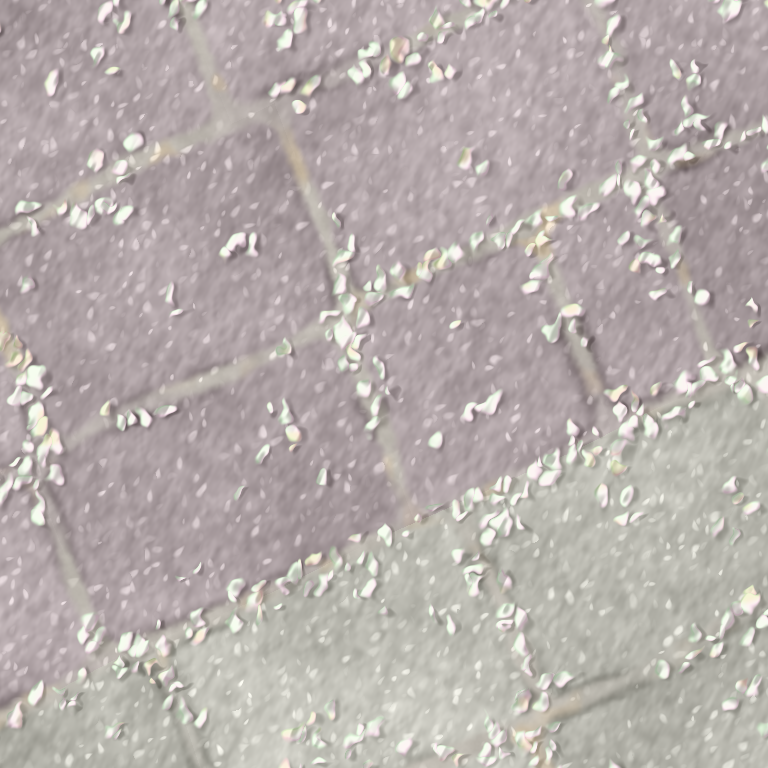
Give the GLSL for this texture, as a Shadertoy shader.

```glsl
// Weathered stone pavers in slanted rows, mauve above and grey-green below,
// with pale ragged grit clumped along the sandy joints. Pavers are rounded boxes
// in a rotated frame; grit is scattered on jittered cells and warped by noise.

const float ROW_ANGLE = 0.436;
const float GRAIN_ANGLE = 1.1;
const float ROW_HEIGHT = 0.288;
const float PAVER_LENGTH = 0.435;

const vec3 MAUVE = vec3(0.680, 0.632, 0.642);
const vec3 GREY_GREEN = vec3(0.728, 0.725, 0.690);
const vec3 SAND = vec3(0.755, 0.735, 0.700);
const vec3 FLAKE_GREEN = vec3(0.88, 0.97, 0.86);
const vec3 FLAKE_PINK = vec3(0.97, 0.87, 0.92);
const vec3 FLAKE_CORE = vec3(1.0, 1.0, 0.97);

vec3 hash3(vec2 p) {
    vec3 q = fract(p.xyx * vec3(0.1031, 0.1030, 0.0973));
    q += dot(q, q.yxz + 33.33);
    return fract((q.xxy + q.yzz) * q.zyx);
}

float noise(vec2 p) {
    vec2 i = floor(p), f = fract(p);
    f = f * f * (3.0 - 2.0 * f);
    float low = mix(hash3(i).x, hash3(i + vec2(1, 0)).x, f.x);
    float high = mix(hash3(i + vec2(0, 1)).x, hash3(i + vec2(1, 1)).x, f.x);
    return mix(low, high, f.y);
}

float fbm(vec2 p) {
    float sum = 0.0, amp = 0.5;
    for (int i = 0; i < 4; i++) {
        sum += amp * noise(p);
        p = p * 2.03 + 17.1;
        amp *= 0.5;
    }
    return sum;
}

// Coordinates along and across a direction
vec2 turn(vec2 p, float angle) {
    float c = cos(angle), s = sin(angle);
    return vec2(c * p.x + s * p.y, c * p.y - s * p.x);
}

vec2 wobble(vec2 p, float freq, float amount) {
    return p + amount * (vec2(noise(p * freq), noise(p * freq + 40.0)) - 0.5);
}

float roundedBox(vec2 p, vec2 halfSize, float radius) {
    vec2 q = abs(p) - halfSize + radius;
    return length(max(q, 0.0)) + min(max(q.x, q.y), 0.0) - radius;
}

// x: signed distance to the paver edge, y: row, z: paver hash
vec3 paver(vec2 p) {
    vec2 q = turn(wobble(p, 6.0, 0.024), ROW_ANGLE);
    q.y -= 0.06;
    float row = floor(q.y / ROW_HEIGHT);
    q.y -= (row + 0.5) * ROW_HEIGHT;
    q.x -= 0.2 + 0.045 * mod(row, 2.0) + 0.06 * q.y;
    float col = floor(q.x / PAVER_LENGTH);
    q.x -= col * PAVER_LENGTH;

    // Now and then a paver is cut in two
    float len = PAVER_LENGTH, start = 0.0;
    if (mod(col + 2.0 * row, 5.0) == 1.0) {
        float cut = 0.63 * PAVER_LENGTH;
        start = q.x < cut ? 0.0 : cut;
        len = q.x < cut ? cut : PAVER_LENGTH - cut;
    }
    q.x -= start + 0.5 * len;
    float d = roundedBox(q, 0.5 * vec2(len, ROW_HEIGHT) - 0.009, 0.032);
    return vec3(d, row, hash3(vec2(col + 9.0 * start, row) + 31.0).x);
}

// Chance of grit at a point: long clumps in joints, small ones on faces
float gritDensity(vec2 p) {
    float inJoint = smoothstep(-0.026, -0.002, paver(p).x) * smoothstep(0.3, 0.52, noise(p * 8.0 + 5.0));
    float onFace = smoothstep(0.7, 0.82, noise(p * 19.0 + 3.0));
    return max(0.85 * inJoint, 0.5 * onFace);
}

// x: coverage, y: signed position across the flake, z: random shade
vec3 flakes(vec2 p, float cells, vec2 size, float evenDensity) {
    vec3 best = vec3(0.0);
    vec2 home = floor(p * cells);
    for (int j = -1; j <= 1; j++)
    for (int i = -1; i <= 1; i++) {
        vec2 cell = home + vec2(i, j);
        vec3 place = hash3(cell + 100.0), form = hash3(cell + 271.0);
        vec2 center = (cell + place.xy) / cells;
        float density = evenDensity > 0.0 ? evenDensity : gritDensity(center);
        vec2 q = turn(p - center, GRAIN_ANGLE + 1.5 * (form.x - 0.5));
        q /= size * (0.55 + 0.75 * form.y);
        q.y /= 1.0 - 0.3 * clamp(q.x, -1.0, 1.0);
        float cover = (1.0 - smoothstep(0.4, 1.2, length(q))) * step(place.z, density);
        if (cover > best.x) best = vec3(cover, q.y, form.z);
    }
    return best;
}

void mainImage(out vec4 fragColor, in vec2 fragCoord) {
    vec2 p = fragCoord / iResolution.y;
    vec3 stone = paver(p);
    vec2 grain = turn(p, GRAIN_ANGLE);
    float edge = stone.x + 0.016 * (fbm(p * 32.0) - 0.47);

    // Stone faces with blotches and slanted grain
    vec3 color = mix(GREY_GREEN, MAUVE, step(-0.5, stone.y));
    color += 0.05 * (stone.z - 0.5) + 0.18 * (fbm(p * 5.0) - 0.47);
    color += 0.10 * (noise(grain * vec2(55.0, 120.0)) - 0.5);
    color += 0.06 * (noise(grain * vec2(110.0, 210.0)) - 0.5);

    // Sandy joints, fading in and out, with a broken dark rim
    float joint = smoothstep(-0.009, 0.006, edge) * mix(0.35, 0.95, smoothstep(0.3, 0.65, noise(p * 9.0 + 20.0)));
    vec3 sand = SAND + 0.16 * (fbm(p * 45.0) - 0.47);
    sand += vec3(0.04, 0.0, -0.06) * smoothstep(0.6, 0.9, noise(p * 28.0));
    color = mix(color, sand, joint);
    float rim = exp(-pow((edge + 0.005) / 0.007, 2.0));
    color -= 0.13 * rim * smoothstep(0.45, 0.8, noise(p * 11.0 + 60.0));

    // Soft fine flecks over everything
    vec3 fleck = flakes(wobble(p, 90.0, 0.005), 64.0, vec2(0.0078, 0.0042), 0.5);
    color += fleck.x * mix(0.02, 0.20, fleck.z * fleck.z);

    // Ragged grit, its shade and its green to pink fringes
    vec2 ragged = wobble(p, 75.0, 0.013);
    vec2 flakeSize = vec2(0.0145, 0.0080);
    float shade = flakes(ragged - vec2(0.007, -0.003), 44.0, flakeSize, 0.0).x;
    vec3 flake = flakes(ragged, 44.0, flakeSize, 0.0);
    float cover = smoothstep(0.05, 0.8, flake.x);
    color -= 0.14 * shade * (1.0 - cover);
    vec3 fringe = mix(FLAKE_PINK, FLAKE_GREEN, smoothstep(-0.5, 0.5, flake.y + 0.8 * (flake.z - 0.5)));
    vec3 petal = mix(fringe, FLAKE_CORE, 0.7 * smoothstep(0.6, 1.0, flake.x));
    petal -= 0.24 * smoothstep(0.4, 0.9, noise(grain * vec2(60.0, 150.0) + 8.0));
    petal -= vec3(0.0, 0.03, 0.10) * smoothstep(0.65, 0.9, noise(p * 35.0 + 70.0));
    color = mix(color, petal, cover);

    fragColor = vec4(clamp(color, 0.0, 1.0), 1.0);
}
```
